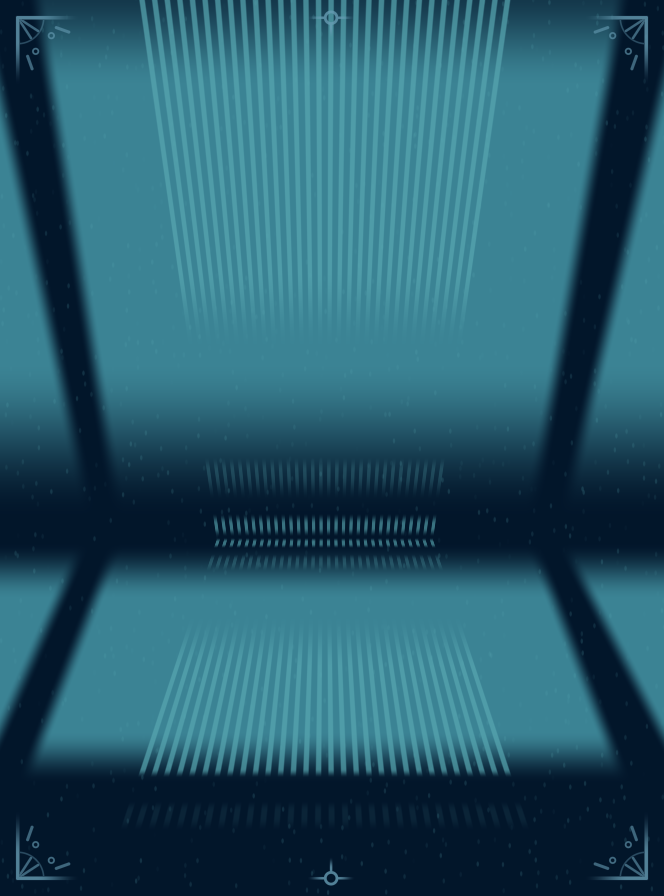
A Shadertoy shader for this background:

```glsl
const vec3 NIGHT = vec3(0.008, 0.085, 0.165);
const vec3 TEAL = vec3(0.232, 0.515, 0.582);
const vec3 STRIPE = vec3(0.34, 0.65, 0.69);
const vec3 TRIM = vec3(0.40, 0.61, 0.70);

float hash(vec2 p) {
    p = fract(p * vec2(123.34, 456.21));
    p += dot(p, p + 45.32);
    return fract(p.x * p.y);
}

float segment(vec2 p, vec2 a, vec2 b) {
    vec2 d = b - a;
    return length(p - a - d * clamp(dot(p - a, d) / dot(d, d), 0.0, 1.0));
}

// Coverage of a line whose centre lies at distance d
float ink(float d, float halfWidth) {
    float aa = 70.0 / iResolution.y;
    return 1.0 - smoothstep(halfWidth - aa, halfWidth + aa, abs(d));
}

// Window from a to b with soft ends inside it
float window(float s, float a, float b, float fadeIn, float fadeOut) {
    return smoothstep(a, a + fadeIn, s) * (1.0 - smoothstep(b - fadeOut, b, s));
}

float wallLight(float y) {
    float wall = smoothstep(42.0, 60.0, y) * (1.0 - 0.75 * smoothstep(90.0, 102.0, y));
    float ground = smoothstep(12.5, 18.5, y) * (1.0 - smoothstep(33.0, 39.5, y));
    return wall + ground;
}

// Two slanted pillars, bent at the horizon
float pillars(float x, float s) {
    float k = s - 61.2;
    vec4 edges = s < 59.5
        ? vec4(-39.2, -32.9, 32.3, 39.2) + s * vec4(0.212, 0.158, -0.175, -0.232)
        : vec4(-28.0, -24.3, 22.6, 26.1) + k * vec4(-0.44, -0.385, 0.385, 0.52);
    vec4 side = smoothstep(-1.1, 1.1, x - edges);
    return side.x * (1.0 - side.y) + side.z * (1.0 - side.w);
}

// Converging slats, cut into rows by depth
float slats(float x, float s) {
    float spread = max(21.1 - 0.146 * s, 15.5 + 0.338 * (s - 69.7));
    float u = (x + 0.8) / spread;
    float bar = 1.0 - smoothstep(0.14, 0.29, abs(fract(u * 15.0) - 0.5));
    float rows = 0.72 * window(s, -1.0, 38.8, 0.5, 9.0)
        + 0.24 * window(s, 51.0, 55.8, 1.5, 2.8)
        + 0.65 * window(s, 57.3, 59.9, 1.2, 1.0)
        + 0.65 * window(s, 60.0, 61.2, 0.5, 0.5)
        + 0.28 * window(s, 61.8, 63.8, 0.7, 1.0)
        + 0.72 * window(s, 68.8, 86.8, 6.0, 1.0)
        + 0.10 * window(s, 89.3, 92.8, 1.2, 1.6);
    return bar * rows * step(abs(u), 1.0);
}

// Corner bracket; c runs inward from the corner
float bracket(vec2 c) {
    float lines = ink(c.y, 0.2) * window(c.x, -0.2, 7.0, 0.1, 5.0);
    lines = max(lines, ink(c.x, 0.2) * window(c.y, -0.2, 7.6, 0.1, 5.0));
    float arc = ink(length(c) - 2.9, 0.09) * step(0.0, min(c.x, c.y));
    vec2 d = vec2(max(c.x, c.y), min(c.x, c.y));
    float rays = ink(segment(d, vec2(0.0), vec2(2.3, 1.5)), 0.14);
    rays = max(rays, ink(segment(d, vec2(4.3, 1.1), vec2(5.7, 1.6)), 0.17));
    float ring = ink(length(d - vec2(3.75, 2.0)) - 0.3, 0.1);
    return max(max(lines, 0.5 * arc), max(0.75 * rays, 0.8 * ring));
}

// Ring on a short cross; c.y runs inward from the edge
float crest(vec2 c) {
    float ring = ink(length(c) - 0.65, 0.16);
    float outside = step(0.65, length(c));
    float bar = ink(c.y, 0.14) * (1.0 - smoothstep(0.8, 2.7, abs(c.x)));
    float stem = ink(c.x, 0.14) * window(c.y, -0.9, 2.4, 0.3, 1.3);
    return max(ring, outside * max(bar, stem));
}

// Fine drifting specks, one per grid cell
float specks(vec2 p) {
    float sum = 0.0;
    for (int i = 0; i < 3; i++) {
        float size = 1.7 + 0.9 * float(i);
        vec2 g = p / size + 17.0 * float(i);
        vec2 cell = floor(g);
        vec2 spot = 0.2 + 0.6 * vec2(hash(cell + 3.1), hash(cell + 8.7));
        vec2 d = (g - cell - spot) * size;
        float shape = 1.0 - smoothstep(0.08, 0.24, length(d * vec2(1.2, 0.6)));
        sum += shape * step(0.72, hash(cell)) * hash(cell + 5.3);
    }
    return sum;
}

void mainImage(out vec4 fragColor, in vec2 fragCoord) {
    // Percent of the canvas height, x from the centre
    vec2 p = (fragCoord - vec2(0.5 * iResolution.x, 0.0)) * 100.0 / iResolution.y;
    float s = 100.0 - p.y;

    // Lit hall, pillars and slats
    float light = wallLight(p.y) * (1.0 - pillars(p.x, s));
    vec3 color = mix(NIGHT, TEAL, light);
    color = mix(color, STRIPE, slats(p.x, s));
    color = mix(color, STRIPE, 0.2 * specks(p));

    // Mirrored trim
    float halfWidth = 50.0 * iResolution.x / iResolution.y;
    vec2 inward = vec2(halfWidth - abs(p.x), 50.0 - abs(p.y - 50.0)) - 1.98;
    float trim = max(bracket(inward), crest(vec2(p.x + 0.1, inward.y)));
    color = mix(color, TRIM, 0.8 * trim);
    fragColor = vec4(color, 1.0);
}
```
